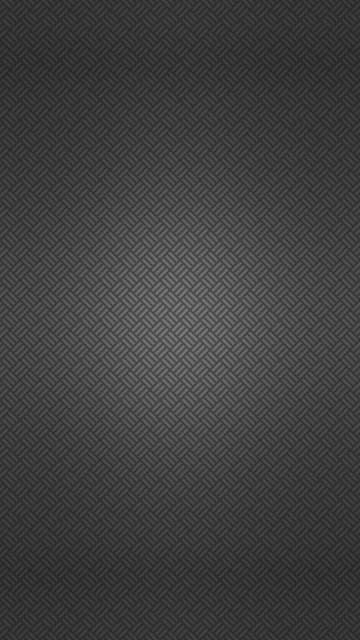
A WebGL 1 fragment shader for this pattern:

```glsl
precision highp float;
uniform vec2 u_resolution;

float hash(vec2 p) {
  return fract(sin(dot(p, vec2(12.9898, 78.233))) * 43758.5453);
}

// Signed distance to the nearest bar, in cells; each cell holds three bars
float weaveDistance(vec2 cells) {
  vec2 id = floor(cells);
  vec2 local = fract(cells);
  if (mod(id.x + id.y, 2.0) > 0.5) local = local.yx;
  float across = abs(fract(local.x * 3.0) - 0.5) / 3.0;
  float along = abs(local.y - 0.5);
  return max(across - 0.102, along - 0.435);
}

// Soft central light, level at every edge so that it wraps
float centralGlow(vec2 uv) {
  vec2 offset = sin(3.14159265 * (uv - 0.5)) * vec2(0.64, 1.0);
  return exp(-2.1 * dot(offset, offset));
}

void main() {
  vec2 uv = gl_FragCoord.xy / u_resolution;

  // Diagonal basket weave: 18 repeats across, 32 down
  vec2 p = uv * vec2(18.0, 32.0);
  vec2 cells = vec2(p.x + p.y, p.x - p.y);
  float pixel = 18.0 * 1.41421 / u_resolution.x;
  float bar = 1.0 - smoothstep(-0.6 * pixel, 0.6 * pixel, weaveDistance(cells));

  // Shading of grooves and bars
  float glow = centralGlow(uv);
  float groove = mix(0.158, 0.29, glow);
  float raised = mix(0.218, 0.455, glow);
  float shade = mix(groove, raised, bar);

  // Faint dark bands near top and bottom, and fine grain
  float band = (abs(uv.y - 0.5) - 0.4) / 0.04;
  shade -= 0.012 * exp(-band * band);
  shade += 0.006 * (hash(floor(uv * vec2(288.0, 512.0))) - 0.5);

  gl_FragColor = vec4(vec3(shade), 1.0);
}
```
